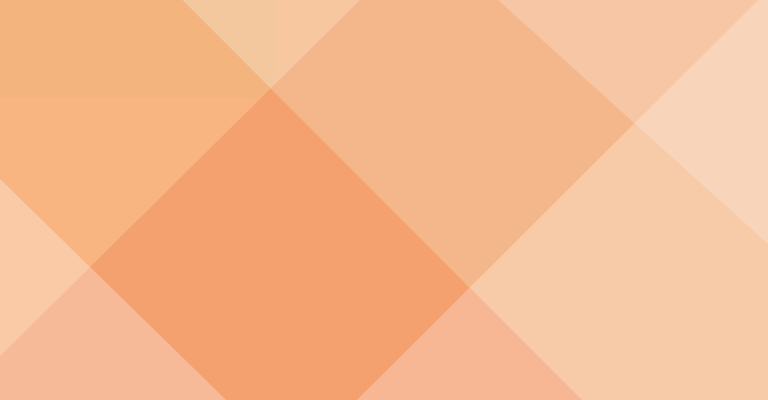
A Shadertoy shader for this background:

```glsl
// Coverage of the area right of a slanted line: x at the top edge, x run per unit of descent
float rightOf(vec2 p, float topX, float run) {
    float d = (p.x - topX - run * (1.0 - p.y)) / sqrt(1.0 + run * run);
    float soft = 0.75 / iResolution.y;
    return smoothstep(-soft, soft, d);
}

void mainImage(out vec4 fragColor, in vec2 fragCoord) {
    // Height is 1, width is 1.92
    vec2 p = fragCoord / iResolution.xy * vec2(1.92, 1.0);
    float pixel = 1.0 / iResolution.y;

    // Falling diagonals
    float lowerFall = rightOf(p, -0.4575, 1.0226);
    float middleFall = rightOf(p, 0.4565, 0.9985);
    float upperFall = rightOf(p, 1.245, 1.1066);

    // Rising diagonals
    float leftRise = rightOf(p, 0.9, -1.011);
    float rightRise = rightOf(p, 1.895, -1.0025);

    // Left strip, with a faintly darker block in its upper corner
    vec3 leftStrip = mix(vec3(0.976, 0.792, 0.647), vec3(0.972, 0.710, 0.506), lowerFall);
    leftStrip = mix(leftStrip, vec3(0.969, 0.786, 0.628), middleFall);
    float block = smoothstep(-pixel, pixel, p.y - 0.755)
                * smoothstep(-pixel, pixel, 0.6875 - p.x);
    leftStrip -= vec3(0.014, 0.003, 0.010) * block;

    // Centre strip, with a thin warm seam along its middle edge
    vec3 centreStrip = mix(vec3(0.969, 0.729, 0.596), vec3(0.961, 0.631, 0.435), lowerFall);
    centreStrip = mix(centreStrip, vec3(0.957, 0.718, 0.545), middleFall);
    float seam = abs(p.x - 0.4565 - 0.9985 * (1.0 - p.y)) * 0.707;
    centreStrip = mix(centreStrip, vec3(0.945, 0.718, 0.480),
                      0.5 * (1.0 - smoothstep(0.0, 0.0015 + pixel * 0.5, seam)));
    centreStrip = mix(centreStrip, vec3(0.965, 0.776, 0.647), upperFall);

    // Right strip
    vec3 rightStrip = mix(vec3(0.973, 0.718, 0.580), vec3(0.969, 0.792, 0.659), middleFall);
    rightStrip = mix(rightStrip, vec3(0.973, 0.831, 0.733), upperFall);

    vec3 color = mix(leftStrip, centreStrip, leftRise);
    fragColor = vec4(mix(color, rightStrip, rightRise), 1.0);
}
```
